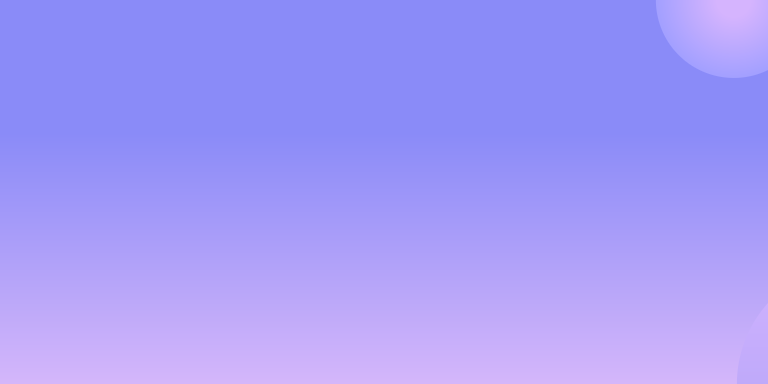
This background is drawn by a WebGL 1 fragment shader. Its source:

```glsl
precision mediump float;
// Draws a periwinkle-to-lilac sky gradient with two soft glowing discs on the right.

uniform vec2 u_resolution;

const vec3 PERIWINKLE = vec3(0.543, 0.545, 0.973);
const vec3 LILAC      = vec3(0.832, 0.715, 0.980);
const vec3 ORB_CORE   = vec3(0.835, 0.705, 0.995);
const vec3 ORB_RIM    = vec3(0.635, 0.625, 1.000);
const vec3 HILL_TOP   = vec3(0.795, 0.690, 0.995);
const vec3 HILL_BASE  = vec3(0.750, 0.665, 0.980);

// Antialiased coverage of a disc; pixel is the size of one pixel in canvas units.
float discMask(vec2 p, vec2 center, float radius, float pixel) {
  return clamp(0.5 - (length(p - center) - radius) / pixel, 0.0, 1.0);
}

// Vertical blend that stays flat above the horizon height.
vec3 skyColor(float height, float horizon) {
  return mix(LILAC, PERIWINKLE, clamp(height / horizon, 0.0, 1.0));
}

// Radial blend with a flat core, reaching the rim colour at the radius.
vec3 orbColor(vec2 p, vec2 center, float radius) {
  float core = 0.22;
  float t = (length(p - center) / radius - core) / (1.0 - core);
  return mix(ORB_CORE, ORB_RIM, clamp(t, 0.0, 1.0));
}

void main() {
  // One unit is the canvas height.
  float pixel = 1.0 / u_resolution.y;
  vec2 p = gl_FragCoord.xy * pixel;
  vec3 color = skyColor(p.y, 0.65);

  // Upper orb, cut by the top edge
  vec2 orbCenter = vec2(1.911, 1.0);
  float orbRadius = 0.203;
  color = mix(color, orbColor(p, orbCenter, orbRadius),
              discMask(p, orbCenter, orbRadius, pixel));

  // Lower orb, mostly beyond the right edge
  vec3 hillColor = mix(HILL_BASE, HILL_TOP, clamp(p.y / 0.21, 0.0, 1.0));
  color = mix(color, hillColor, discMask(p, vec2(2.234, 0.0), 0.315, pixel));

  gl_FragColor = vec4(color, 1.0);
}
```
